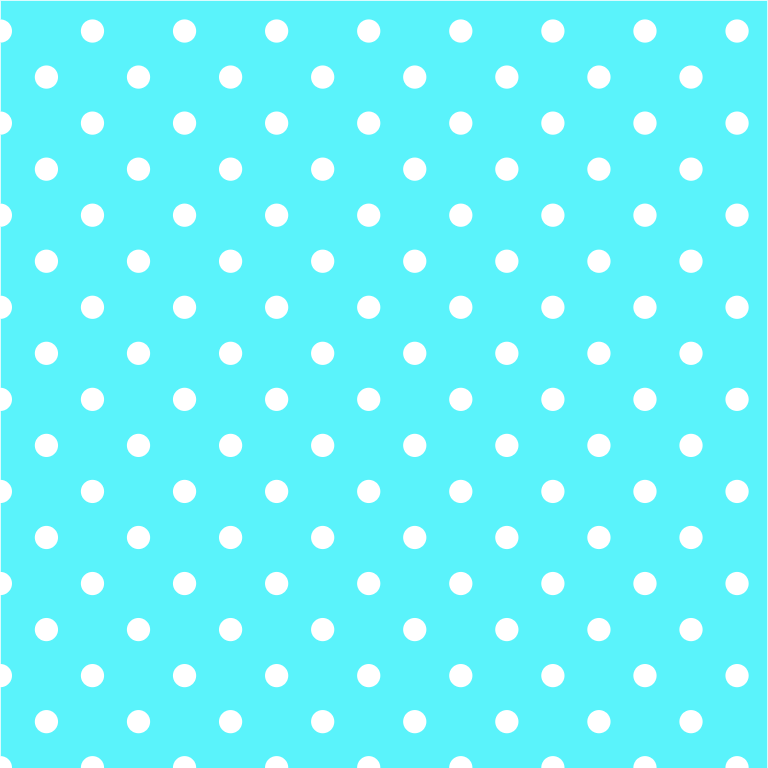
Give the GLSL for this pattern, as a WebGL 2 fragment shader.

```glsl
#version 300 es
precision highp float;
// White polka dots in staggered rows on bright cyan, with a hairline white edge.

uniform vec2 u_resolution;
out vec4 outColor;

// Distance to the nearest dot centre of a square grid, in grid cells.
float gridDistance(vec2 cell) {
    return length(fract(cell + 0.5) - 0.5);
}

// Antialiased coverage of a shape from its signed distance.
float coverage(float dist, float pixel) {
    return clamp(0.5 - dist / pixel, 0.0, 1.0);
}

void main() {
    vec2 uv = gl_FragCoord.xy / u_resolution;
    float pixel = 1.0 / min(u_resolution.x, u_resolution.y);

    // Two square grids, offset by half a cell, make the staggered rows.
    float period = 0.1199;
    vec2 cell = (uv - vec2(0.0005, 0.0004)) / period;
    float nearest = min(gridDistance(cell), gridDistance(cell + 0.5));
    float dots = coverage(nearest * period - 0.0151, pixel);

    // Hairline along the left, right and top sides.
    float side = min(min(uv.x, 1.0 - uv.x), 1.0 - uv.y);
    float hairline = coverage(side - 0.001, pixel);

    vec3 cyan = vec3(0.353, 0.953, 0.984);
    vec3 white = vec3(1.0);
    outColor = vec4(mix(cyan, white, max(dots, hairline)), 1.0);
}
```
